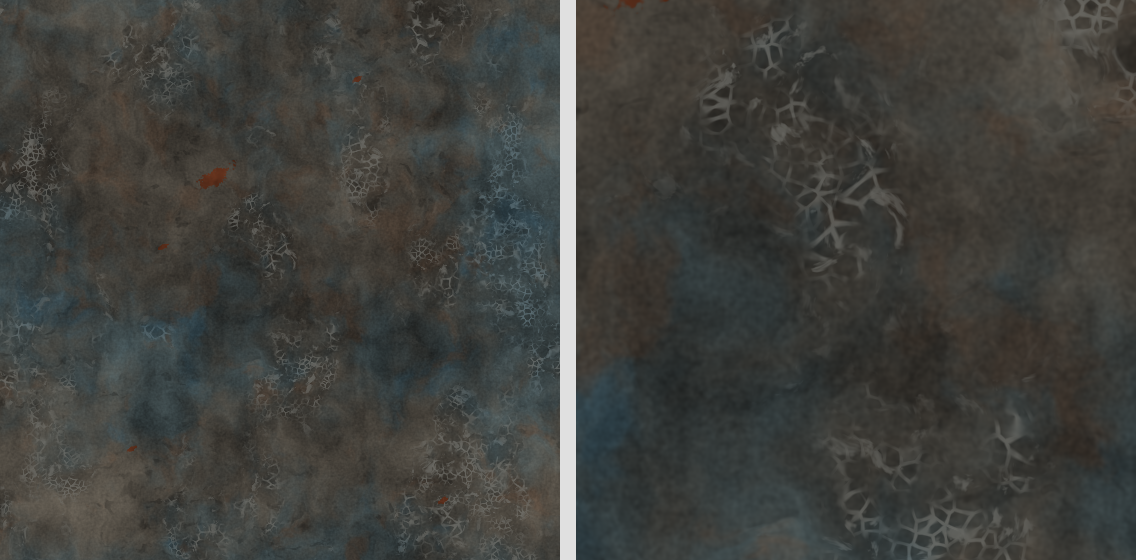
Left: the whole. Right: its middle third, enlarged.
Reproduce this texture procedurally as a Shadertoy shader.

```glsl
vec2 hash2(vec2 p) {
    vec3 q = fract(p.xyx * vec3(0.1031, 0.1030, 0.0973));
    q += dot(q, q.yzx + 33.33);
    return fract((q.xx + q.yz) * q.zy);
}

float cornerSlope(vec2 cell, vec2 corner, vec2 f) {
    return dot(hash2(cell + corner) * 2.0 - 1.0, f - corner);
}

float gradientNoise(vec2 p) {
    vec2 i = floor(p), f = fract(p);
    vec2 u = f * f * f * (f * (f * 6.0 - 15.0) + 10.0);
    float low = mix(cornerSlope(i, vec2(0, 0), f), cornerSlope(i, vec2(1, 0), f), u.x);
    float high = mix(cornerSlope(i, vec2(0, 1), f), cornerSlope(i, vec2(1, 1), f), u.x);
    return mix(low, high, u.y);
}

float fbm(vec2 p, int octaves) {
    float sum = 0.0, amplitude = 1.0;
    p += 40.0;
    for (int i = 0; i < octaves; i++) {
        sum += amplitude * gradientNoise(p);
        p = mat2(1.6, 1.2, -1.2, 1.6) * p + 17.3;
        amplitude *= 0.57;
    }
    return sum;
}

// Gap between the two nearest cell centres: zero along the cracks
float crackGap(vec2 p) {
    vec2 cell = floor(p), f = fract(p);
    float nearest = 8.0, second = 8.0;
    for (int y = -1; y <= 1; y++)
    for (int x = -1; x <= 1; x++) {
        vec2 o = vec2(x, y);
        float d = length(o + hash2(cell + o + 90.0) - f);
        second = min(second, max(nearest, d));
        nearest = min(nearest, d);
    }
    return second - nearest;
}

float blob(vec2 uv, vec2 centre, vec2 size) {
    vec2 d = (uv - centre) / size;
    return exp(-dot(d, d));
}

void mainImage(out vec4 fragColor, in vec2 fragCoord) {
    vec2 uv = fragCoord / iResolution.y;
    vec2 warp = vec2(fbm(uv * 9.0, 4), fbm(uv * 9.0 + 31.0, 4));
    vec2 p = uv + 0.03 * warp;

    // Broad zones: a worn column, pale lower corners, a browned middle
    float column = blob(p, vec2(0.9, 0.45), vec2(0.08, 0.5));
    float corners = blob(p, vec2(0.08, 0.2), vec2(0.2, 0.2))
                  + blob(p, vec2(0.95, 0.15), vec2(0.13, 0.2));
    float brown = blob(p, vec2(0.73, 0.6), vec2(0.16, 0.13))
                + 0.7 * blob(p, vec2(0.18, 0.65), vec2(0.25, 0.12))
                + 0.5 * blob(p, vec2(0.45, 0.65), vec2(0.25, 0.2));

    // Cloudy tone with vertical streaks, mottling and grain
    float clouds = fbm(p * 3.5, 6);
    float mottle = fbm(p * 17.0 + 5.0, 5);
    float streaks = fbm(vec2(p.x * 45.0, p.y * 4.0), 3);
    float grain = gradientNoise(uv * 190.0) + 0.7 * gradientNoise(uv * 310.0 + 9.0);
    float tone = 0.252 + 0.11 * clouds + 0.075 * mottle + 0.035 * streaks + 0.04 * grain;
    tone += 0.035 * corners + 0.02 * column - 0.015 * brown;

    // Warm and cool tarnish
    float hue = 1.3 * fbm(p * 2.6 + 12.0, 5) + 0.5 * fbm(p * 14.0 + 60.0, 4);
    hue += 0.35 * column + 0.25 * blob(uv, vec2(0.55, 0.38), vec2(0.4, 0.12)) - 0.75 * brown;
    vec3 colour = tone * mix(vec3(1.06, 0.99, 0.88), vec3(0.86, 1.03, 1.06),
                             smoothstep(-0.5, 0.55, hue));
    float blue = smoothstep(0.2, 0.8, fbm(p * 8.0 + 77.0, 5) + 0.35 * hue);
    colour = mix(colour, tone * vec3(0.7, 1.07, 1.25), 0.7 * blue);
    float ochre = smoothstep(0.2, 0.65, fbm(p * 12.0 + 23.0, 5) + 0.25 * brown - 0.1 * hue);
    colour = mix(colour, tone * vec3(1.15, 0.91, 0.73), 0.6 * ochre);

    // Dark pits, slightly flattened
    float pits = smoothstep(0.2, 0.5, fbm(p * vec2(38.0, 52.0) + 3.0, 3));
    colour *= 1.0 - 0.2 * pits * smoothstep(-0.2, 0.3, fbm(uv * 5.0 + 50.0, 3));

    // Pale crackle and crumbs, confined to ragged worn patches
    float wear = fbm(p * vec2(7.0, 4.0) + 8.0, 5) + 0.38 * column + 0.12 * corners;
    float patches = smoothstep(0.1, 0.45, wear);
    vec2 bent = uv + 0.006 * warp + 0.003 * gradientNoise(uv * 60.0);
    float coarse = 1.0 - smoothstep(0.06, 0.26, crackGap(bent * 62.0));
    float fine = 1.0 - smoothstep(0.08, 0.32, crackGap(bent * 105.0 + 7.0));
    float crackle = mix(fine, coarse, smoothstep(-0.1, 0.15, fbm(uv * 6.0 + 70.0, 3)));
    crackle *= smoothstep(-0.25, 0.3, fbm(uv * 28.0 + 14.0, 4));
    float crumbs = smoothstep(0.15, 0.5, fbm(p * 55.0 + 33.0, 4));
    vec3 pale = mix(vec3(0.45, 0.45, 0.43), vec3(0.39, 0.47, 0.50), smoothstep(0.0, 0.6, hue));
    colour *= 1.0 - 0.1 * patches * (1.0 - crackle);
    colour = mix(colour, pale, patches * max(0.65 * crackle, 0.5 * crumbs));
    colour = mix(colour, pale, 0.3 * crumbs * smoothstep(-0.1, 0.3, wear));

    // One large rust flake and a few small ones
    for (int i = 0; i < 5; i++) {
        vec2 centre = i == 0 ? vec2(0.385, 0.685) : hash2(vec2(i, 7));
        float radius = i == 0 ? 0.026 : 0.008;
        vec2 d = uv - centre;
        d.y -= 0.4 * d.x;
        float edge = length(d * vec2(0.85, 1.5)) + radius * (0.9 * mottle + 0.5 * grain);
        float flake = 1.0 - smoothstep(0.75, 1.05, edge / radius);
        colour = mix(colour, vec3(0.40, 0.18, 0.09) * (0.9 + 0.5 * mottle), 0.85 * flake);
    }

    fragColor = vec4(clamp(colour, 0.0, 1.0), 1.0);
}
```
